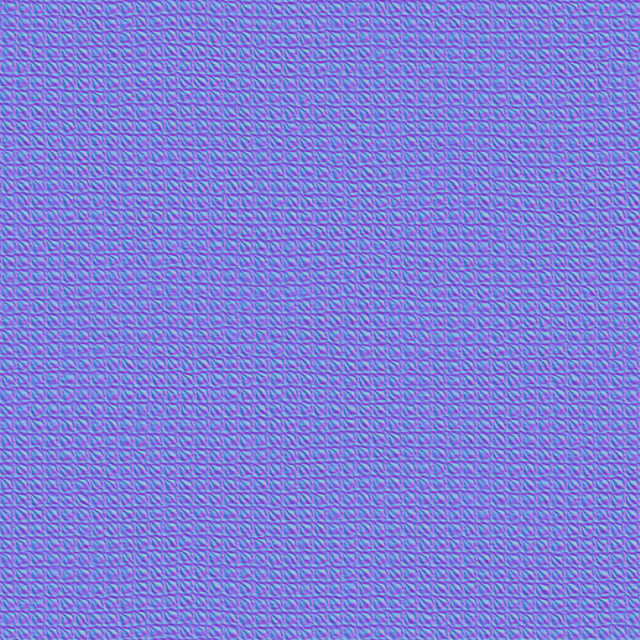
Write a Shadertoy shader that draws this texture map.

```glsl
const vec2 REPEATS = vec2(43.0, 43.0);       // woven cells across and down
const vec2 THREAD_WIDTH = vec2(0.13, 0.14);  // warp, weft, in cells
const vec2 THREAD_HEIGHT = vec2(0.085, 0.105);
const float PLY_DEPTH = 0.022;
const vec2 TUFT_CENTRE = vec2(0.60, 0.40);
const float TUFT_RADIUS = 0.32;
const float TUFT_HEIGHT = 0.17;
const vec2 FAN_ORIGIN = vec2(0.0, 1.05);     // strands spread from here in the cell
const float STRAND_COUNT = 2.0;
const float STRAND_HEIGHT = 0.055;
const float STRAND_JITTER = 0.25;
const float FIBRE_HEIGHT = 0.045;
const vec2 FIBRE_DENSITY = vec2(4.0, 7.0);
const float WOBBLE = 0.16;                   // bending of threads, in cells
const float WOBBLE_DENSITY = 2.0;
const float SAG = 0.25;                      // slow distortion, in cells
const float SAG_PERIOD = 7.0;
const float WEAR_PERIOD = 9.0;
const float SLOPE_STEP = 0.03;
const float NORMAL_LENGTH = 0.80;
const float BLUE_TINT = 0.18;                // faces toward the upper right turn bluer
const int SAMPLES = 3;
const float TAU = 6.2831853;

float hash(vec2 p) {
    vec3 q = fract(p.xyx * 0.1031);
    q += dot(q, q.yzx + 33.33);
    return fract((q.x + q.y) * q.z);
}

// Value noise that wraps after a whole number of lattice steps
float wrapNoise(vec2 p, vec2 period) {
    vec2 i = floor(p);
    vec2 f = fract(p);
    f = f * f * (3.0 - 2.0 * f);
    vec2 a = mod(i, period);
    vec2 b = mod(i + 1.0, period);
    return mix(mix(hash(a), hash(vec2(b.x, a.y)), f.x),
               mix(hash(vec2(a.x, b.y)), hash(b), f.x), f.y);
}

// Two independent wrapping noises centred on zero
vec2 wrapNoise2(vec2 p, vec2 period) {
    return vec2(wrapNoise(p, period), wrapNoise(p.yx + 3.0, period.yx)) - 0.5;
}

// Raised threads along the cell borders, each twisted from fine plies
float threadHeight(vec2 p) {
    vec2 d = fract(p + 0.5) - 0.5;
    vec2 ridge = exp(-d * d / (THREAD_WIDTH * THREAD_WIDTH));
    vec2 ply = sin(TAU * (2.0 * p.yx + 2.0 * d));
    vec2 h = ridge * (THREAD_HEIGHT + PLY_DEPTH * ply);
    return max(h.x, h.y);
}

// Slanted tuft of strands fanning across each cell
float tuftHeight(vec2 p, float wear) {
    vec2 cell = mod(floor(p), REPEATS);
    vec2 q = fract(p);
    vec2 inside = smoothstep(0.03, 0.26, 0.5 - abs(q - 0.5));
    float mask = inside.x * inside.y;

    vec2 t = (q - TUFT_CENTRE) / TUFT_RADIUS;
    float mound = TUFT_HEIGHT * exp(-dot(t, t));

    vec2 ray = q - FAN_ORIGIN;
    float jitter = STRAND_JITTER * (hash(cell + 17.0) - 0.5);
    float phase = STRAND_COUNT * atan(-ray.y, ray.x) + jitter;
    float gain = wear * mix(0.7, 1.3, hash(cell + 71.0));
    float strands = STRAND_HEIGHT * gain * length(ray) * sin(TAU * phase);
    return mask * (mound + strands);
}

float clothHeight(vec2 p, float wear) {
    vec2 bent = p + WOBBLE * wrapNoise2(p * WOBBLE_DENSITY, REPEATS * WOBBLE_DENSITY);
    float fibre = wrapNoise(p * FIBRE_DENSITY, REPEATS * FIBRE_DENSITY);
    return threadHeight(bent) + tuftHeight(bent, wear) + FIBRE_HEIGHT * fibre;
}

vec3 clothNormal(vec2 uv) {
    // Slow sag of the weave and uneven wear
    vec2 sag = wrapNoise2(uv * SAG_PERIOD, vec2(SAG_PERIOD));
    float wear = mix(0.75, 1.2, wrapNoise(uv * WEAR_PERIOD, vec2(WEAR_PERIOD)));
    vec2 p = uv * REPEATS + SAG * sag;

    vec2 e = vec2(SLOPE_STEP, 0.0);
    vec2 slope = vec2(clothHeight(p + e.xy, wear) - clothHeight(p - e.xy, wear),
                      clothHeight(p + e.yx, wear) - clothHeight(p - e.yx, wear));
    return normalize(vec3(-slope / (2.0 * SLOPE_STEP), 1.0));
}

void mainImage(out vec4 fragColor, in vec2 fragCoord) {
    // Average the normals over the pixel to smooth the edges
    vec3 normal = vec3(0.0);
    for (int j = 0; j < SAMPLES; j++) {
        for (int i = 0; i < SAMPLES; i++) {
            vec2 offset = (vec2(i, j) + 0.5) / float(SAMPLES) - 0.5;
            normal += clothNormal((fragCoord + offset) / iResolution.xy);
        }
    }
    normal /= float(SAMPLES * SAMPLES);

    vec3 colour = 0.5 + 0.5 * NORMAL_LENGTH * normal;
    colour.b += BLUE_TINT * (colour.r + colour.g - 1.0);
    fragColor = vec4(colour, 1.0);
}
```
